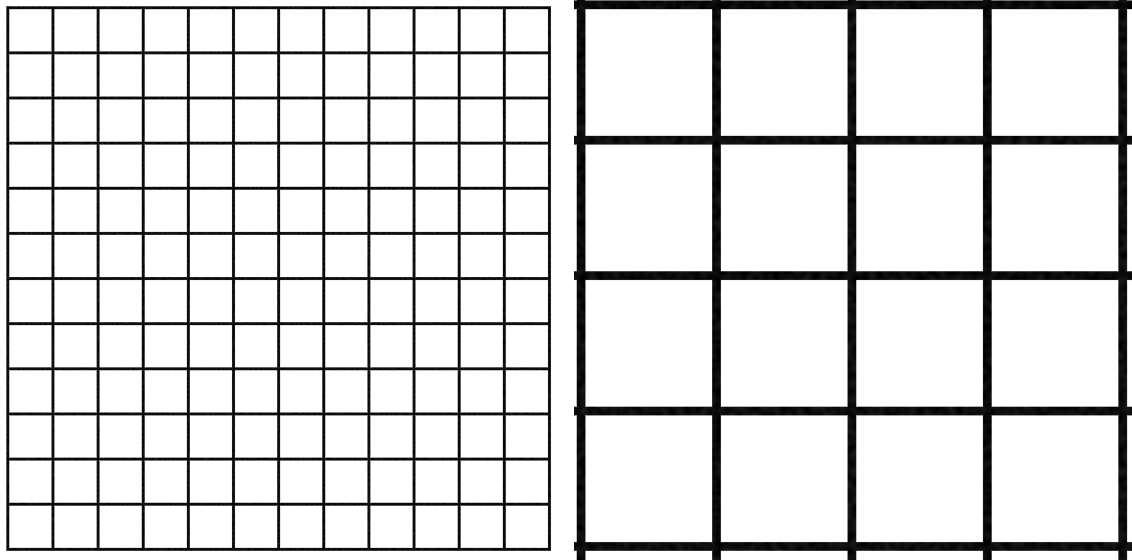
Left: the whole. Right: its middle third, enlarged.
Give the GLSL for this pattern, as a Shadertoy shader.

```glsl
// A framed square grid, 12 cells by 12, of thin near-black rules on white.
// Each axis is folded to its nearest rule for a distance, then filled with
// smoothed coverage; gradient noise adds a faint ink grain along the rules.

const float CELLS = 12.0;
const float PITCH = 0.0806;             // cell size, in canvas heights
const float RULE_WIDTH = 0.0052;
const vec2 GRID_CENTRE = vec2(0.4974, 0.5026);
const vec3 PAPER = vec3(1.0);
const vec3 INK = vec3(0.045);
const float GRAIN_SCALE = 210.0;
const float GRAIN_DEPTH = 0.09;
const float TONE_DEPTH = 0.025;

float hash(vec2 p) {
    vec3 q = fract(vec3(p.xyx) * 0.1031);
    q += dot(q, q.yzx + 33.33);
    return fract((q.x + q.y) * q.z);
}

float cornerSlope(vec2 corner, vec2 offset) {
    float angle = 6.2832 * hash(corner);
    return dot(vec2(cos(angle), sin(angle)), offset);
}

float gradientNoise(vec2 p) {
    vec2 i = floor(p), f = fract(p);
    vec2 u = f * f * f * (f * (f * 6.0 - 15.0) + 10.0);
    vec2 e = vec2(0.0, 1.0);
    float low = mix(cornerSlope(i, f), cornerSlope(i + e.yx, f - e.yx), u.x);
    float high = mix(cornerSlope(i + e.xy, f - e.xy),
                     cornerSlope(i + e.yy, f - e.yy), u.x);
    return mix(low, high, u.y);
}

// Index of the closest rule, held inside the frame
float nearestRule(float across, float pitch, float cells) {
    float halfCount = 0.5 * cells;
    return clamp(floor(across / pitch + 0.5), -halfCount, halfCount);
}

// Signed distance to a straight rule with square ends
float ruleDistance(float across, float along, float halfWidth, float halfLength) {
    return max(abs(across) - halfWidth, abs(along) - halfLength);
}

float coverage(float d, float pixel) {
    return 1.0 - smoothstep(-0.7 * pixel, 0.7 * pixel, d);
}

void mainImage(out vec4 fragColor, in vec2 fragCoord) {
    float pixel = 1.0 / iResolution.y;
    vec2 p = (fragCoord - 0.5 * iResolution.xy) * pixel
           + 0.5 * vec2(510.0 / 512.0, 1.0) - GRID_CENTRE;

    // Upright and level rules
    float column = nearestRule(p.x, PITCH, CELLS);
    float row = nearestRule(p.y, PITCH, CELLS);
    float halfWidth = 0.5 * RULE_WIDTH;
    float halfLength = 0.5 * CELLS * PITCH + halfWidth;
    float upright = ruleDistance(p.x - column * PITCH, p.y, halfWidth, halfLength);
    float level = ruleDistance(p.y - row * PITCH, p.x, halfWidth, halfLength);

    // Ink tone differs slightly by rule and carries a fine grain
    float tone = hash(upright < level ? vec2(column + 20.0, 3.0) : vec2(row + 20.0, 7.0));
    float grain = gradientNoise(p * GRAIN_SCALE + 200.0);
    vec3 ink = max(INK + TONE_DEPTH * (tone - 0.5) + GRAIN_DEPTH * grain, 0.0);

    float mask = coverage(min(upright, level), pixel);
    fragColor = vec4(mix(PAPER, ink, mask), 1.0);
}
```
